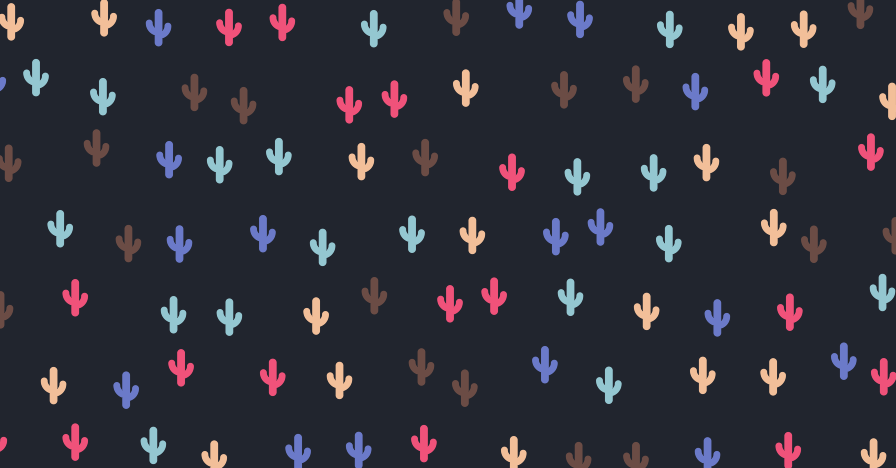
A Shadertoy shader for this pattern:

```glsl
// Scattered little cacti in five flat colours on a dark slate ground.
// A staggered grid holds one jittered cactus per cell; each cactus is a
// distance function made of a capsule trunk and two quarter-ring arms.

float hash(vec2 p) {
    return fract(sin(dot(p, vec2(127.1, 311.7))) * 43758.5453);
}

// Arm curving from the trunk out to a rounded tip at (12, tipHeight)
float armDistance(vec2 p, float tipHeight) {
    p.y -= tipHeight;
    float ring = abs(length(p) - 12.0);
    float tip = length(p - vec2(12.0, 0.0));
    return (p.x > 0.0 && p.y < 0.0 ? ring : tip) - 4.4;
}

// Cactus about 48 units tall, centred on its trunk
float cactusDistance(vec2 p) {
    float trunk = length(vec2(p.x, p.y - clamp(p.y, -19.0, 19.0))) - 5.0;
    float leftArm = armDistance(vec2(-p.x, p.y), 6.0);
    float rightArm = armDistance(p, 2.0);
    return min(trunk, min(leftArm, rightArm));
}

vec3 cactusColor(vec2 cell) {
    vec3 palette[5] = vec3[5](
        vec3(0.42, 0.48, 0.79),   // blue
        vec3(0.94, 0.32, 0.48),   // pink
        vec3(0.58, 0.78, 0.82),   // teal
        vec3(0.95, 0.75, 0.60),   // peach
        vec3(0.42, 0.30, 0.27));  // brown
    // Stepping through the palette keeps shares even; the hash breaks rows up
    float index = mod(cell.x + 2.0 * cell.y + floor(2.0 * hash(cell + 31.7)), 5.0);
    return palette[int(index)];
}

void mainImage(out vec4 fragColor, in vec2 fragCoord) {
    // Canvas height is 600 units
    float unitsPerPixel = 600.0 / iResolution.y;
    vec2 p = fragCoord * unitsPerPixel;

    // Staggered grid, every other row shifted by half a cell
    vec2 grid = p / 91.0 + vec2(0.3, 0.2);
    grid.x += 0.5 * mod(floor(grid.y), 2.0);
    vec2 cell = floor(grid);

    // Jitter stays small enough for each cactus to fit its own cell
    vec2 jitter = (vec2(hash(cell), hash(cell + 17.3)) - 0.5) * vec2(0.56, 0.42);
    vec2 local = (fract(grid) - 0.5 - jitter) * 91.0;

    float edge = 0.6 * unitsPerPixel;
    float coverage = 1.0 - smoothstep(-edge, edge, cactusDistance(local));
    vec3 slate = vec3(0.13, 0.145, 0.18);
    fragColor = vec4(mix(slate, cactusColor(cell), coverage), 1.0);
}
```
